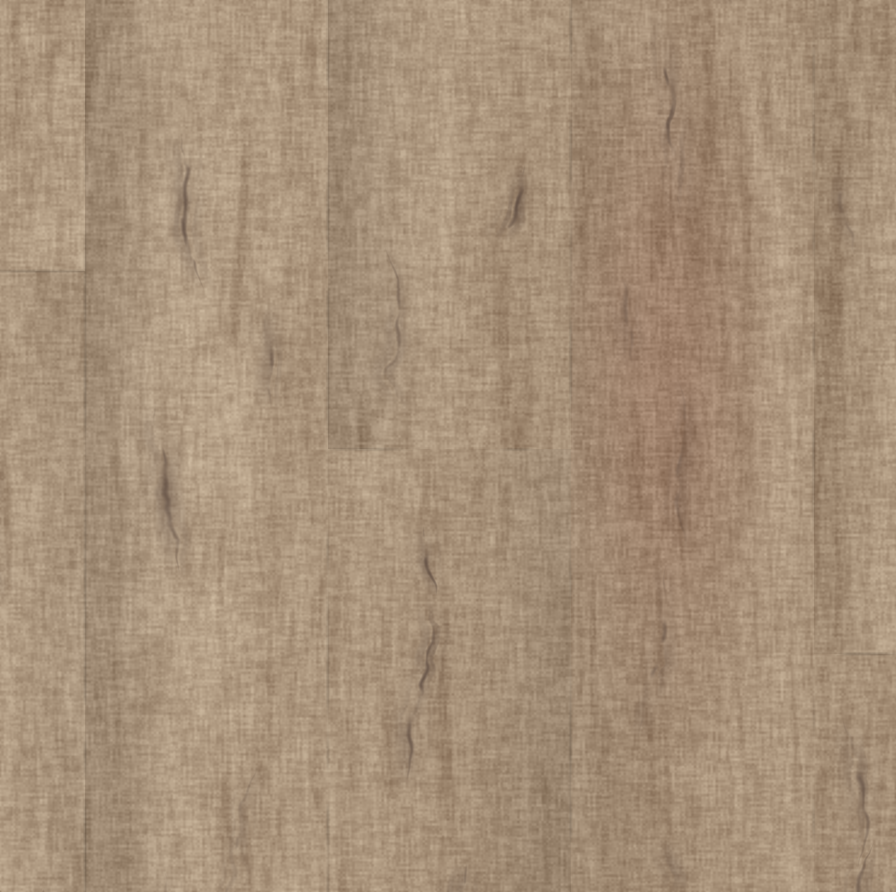
Give the GLSL for this texture, as a WebGL 2 fragment shader.

```glsl
#version 300 es
precision highp float;

#define PLANK_WIDTH 0.271
#define PLANK_LENGTH 2.0
#define FIRST_SEAM 0.095
#define FIRST_JOINT 0.696
#define SEAM_WIDTH 0.0030
#define MARKS_PER_PLANK 9
#define WEAVE 0.50
#define LIGHT_OAK vec3(0.740, 0.658, 0.558)
#define DARK_OAK vec3(0.598, 0.506, 0.412)
#define GREY_EDGE vec3(0.555, 0.475, 0.390)
#define ROSY_HEART vec3(0.635, 0.512, 0.428)
#define CRACK vec3(0.360, 0.290, 0.250)

uniform vec2 u_resolution;
out vec4 fragColor;

float hash(vec2 p) {
  vec3 q = fract(p.xyx * 0.1031);
  q += dot(q, q.yzx + 33.33);
  return fract((q.x + q.y) * q.z);
}

float noise(vec2 p) {
  vec2 i = floor(p), f = fract(p);
  f = f * f * (3.0 - 2.0 * f);
  return mix(mix(hash(i), hash(i + vec2(1, 0)), f.x),
             mix(hash(i + vec2(0, 1)), hash(i + vec2(1, 1)), f.x), f.y);
}

float fbm(vec2 p) {
  float sum = 0.0, amp = 0.53;
  for (int i = 0; i < 4; i++) {
    sum += amp * noise(p);
    p = p * 2.03 + 17.0;
    amp *= 0.5;
  }
  return sum;
}

// Fibrous halo (x) and broken dark split (y) of the marks in one plank
vec2 grainMarks(vec2 local, vec2 id, vec2 grain) {
  vec2 total = vec2(0.0);
  float wander = 0.045 * (fbm(grain * vec2(7.0, 13.0)) - 0.5);
  float broken = smoothstep(0.3, 0.65, noise(grain * vec2(90.0, 48.0)));
  float fibre = smoothstep(0.25, 0.8, noise((grain + vec2(wander, 0.0)) * vec2(190.0, 16.0)));
  for (int i = 0; i < MARKS_PER_PLANK; i++) {
    vec2 seed = id * 13.0 + float(i) * vec2(3.7, 7.3);
    vec2 centre = vec2(0.15 + 0.7 * hash(seed),
                       (float(i) + hash(seed + 5.0)) / float(MARKS_PER_PLANK));
    vec2 d = (local - centre) * vec2(PLANK_WIDTH, PLANK_LENGTH);
    float halfLength = mix(0.025, 0.125, hash(seed + 9.0));
    float strength = 0.35 + 0.65 * hash(seed + 21.0);
    d.x += d.y * 0.35 * (hash(seed + 15.0) - 0.5) + wander;
    float taper = clamp(1.0 - pow(abs(d.y) / halfLength, 2.0), 0.0, 1.0);
    float halo = exp(-pow(abs(d.x) / 0.015, 2.0)) * (0.2 + 0.9 * fibre);
    float split = 1.0 - smoothstep(0.0, 0.0034 * taper + 0.001, abs(d.x));
    total = max(total, strength * taper * vec2(halo, split * broken));
  }
  return total;
}

void main() {
  vec2 uv = gl_FragCoord.xy / u_resolution;

  // Staggered plank layout
  float across = (uv.x - FIRST_SEAM) / PLANK_WIDTH + 1.0;
  float column = floor(across);
  float joint = FIRST_JOINT - column * (0.0925 + 0.0037 * column)
              + 0.5 * PLANK_LENGTH * mod(column, 2.0);
  float along = (uv.y - joint) / PLANK_LENGTH;
  vec2 id = vec2(column, floor(along));
  vec2 local = vec2(across, along) - id;
  vec2 grain = uv + 20.0 * vec2(hash(id + 40.0), hash(id + 70.0));

  // Long grain and arched figure
  float bend = 0.035 * (fbm(grain * vec2(5.0, 3.0)) - 0.5);
  vec2 bent = grain + vec2(bend, 0.0);
  float tone = 0.62 + 0.85 * (fbm(bent * vec2(13.0, 1.3)) - 0.5);
  tone += 0.26 * (noise(bent * vec2(130.0, 5.0)) - 0.5);
  tone -= 0.30 * smoothstep(0.68, 0.95, noise(bent * vec2(75.0, 7.0)));
  float rings = sin(75.0 * fbm(grain * vec2(5.0, 1.3)));
  float figured = smoothstep(0.45, 0.75, noise(grain * vec2(6.0, 2.2)));
  tone += 0.11 * rings * figured;

  // Fine cross-hatched weave and grit
  float threads = noise(uv * vec2(330.0, 58.0)) + noise(uv * vec2(62.0, 330.0)) - 1.0;
  tone += WEAVE * threads;
  tone += 0.42 * (noise(uv * 370.0) - 0.5);
  tone += 0.12 * (hash(id + 11.0) - 0.5) - 0.16 * smoothstep(2.0, 3.0, column);
  vec3 color = mix(DARK_OAK, LIGHT_OAK, tone);

  // Greyed edge on alternating sides of the planks
  float edge = mod(id.x + id.y, 2.0) < 0.5 ? local.x : 1.0 - local.x;
  edge += 6.0 * bend;
  float greyness = 0.78 / (1.0 + 0.8 * pow(abs(column - 1.5), 2.0));
  float band = exp(-pow(max(edge, 0.0) / 0.27, 2.0));
  color = mix(color, GREY_EDGE + 0.13 * (tone - 0.5), greyness * band);

  // Rosy heartwood in every fourth column
  vec2 heart = (vec2(local.x, uv.y) - vec2(0.4, 0.58)) / vec2(0.36, 0.29);
  float rosy = exp(-dot(heart, heart)) * (1.0 - step(0.5, abs(mod(column, 4.0) - 3.0)));
  color = mix(color, ROSY_HEART + 0.14 * (tone - 0.45), 0.85 * rosy);

  // Cracks and knots
  vec2 marks = grainMarks(local, id, grain);
  color = mix(color, CRACK, 0.40 * marks.x);
  color = mix(color, CRACK, 0.75 * marks.y);

  // Faint, interrupted seams between planks
  vec2 toEdge = min(local, 1.0 - local) * vec2(PLANK_WIDTH, PLANK_LENGTH);
  float seam = 1.0 - smoothstep(0.0, SEAM_WIDTH, min(toEdge.x, toEdge.y));
  color *= 1.0 - 0.13 * seam * smoothstep(0.3, 0.8, noise(uv * 26.0));

  fragColor = vec4(color, 1.0);
}
```
